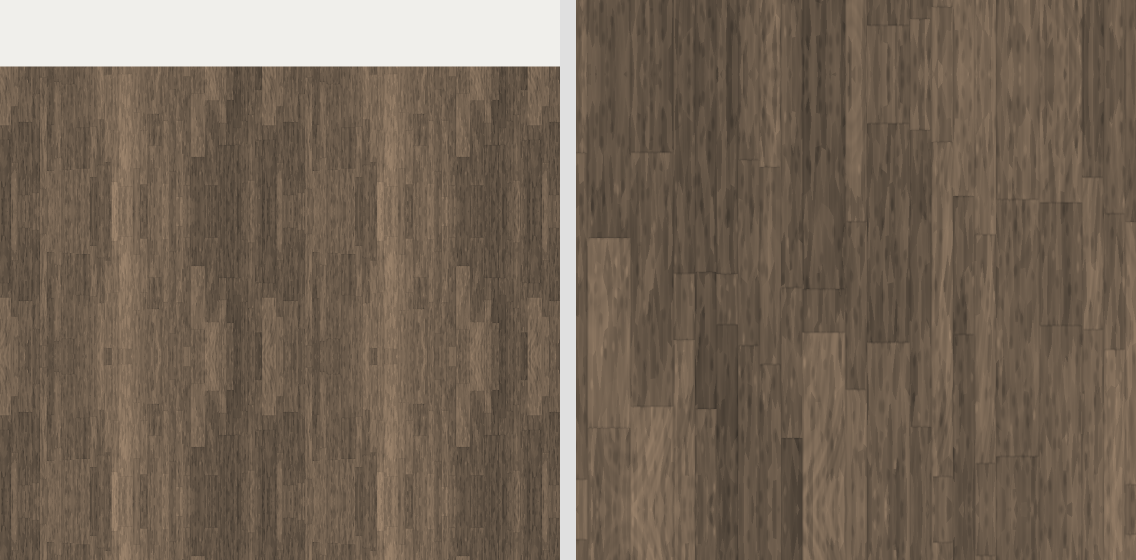
Left: the whole. Right: its middle third, enlarged.
Give the GLSL for this texture, as a Shadertoy shader.

```glsl
// Dark walnut strip flooring below a plain off-white band. The tile repeats sideways
// and is mirrored lengthwise; hashed cuts split each strip into planks, with
// stretched cellular noise for the fibres and layered sines for the growth rings.

#define TILE_WIDTH 0.474
#define TILE_HEIGHT 0.518
#define TILE_ORIGIN vec2(0.0326, 0.6224)
#define STRIPS 37.0
#define WOOD_TOP 0.8815
#define JOINT_WIDTH 0.0012
#define PAIRED_SHARE 0.3
#define BAND_COLOR vec3(0.942, 0.938, 0.922)
#define DARK_WOOD vec3(0.300, 0.258, 0.215)
#define LIGHT_WOOD vec3(0.620, 0.523, 0.428)
#define SAMPLES 2

const float TAU = 6.2831853;

vec2 hash2(vec2 p) {
    vec3 q = fract(p.xyx * vec3(0.1031, 0.1030, 0.0973));
    q += dot(q, q.yzx + 33.33);
    return fract((q.xx + q.yz) * q.zy);
}

// Cellular noise: x = distance to the nearest point, y = random value of its cell
vec2 cellular(vec2 p) {
    vec2 cell = floor(p);
    vec2 nearest = vec2(9.0, 0.0);
    for (int j = -1; j <= 1; j++) {
        for (int i = -1; i <= 1; i++) {
            vec2 id = cell + vec2(i, j);
            float d = length(id + hash2(id) - p);
            if (d < nearest.x) nearest = vec2(d, hash2(id + 71.7).x);
        }
    }
    return nearest;
}

// Growth rings: arched contours, bent by slow sines
float growthRings(float across, float along, vec2 random) {
    float offset = across - mix(-0.4, 1.4, random.x);
    float bend = 0.5 * sin(along * 31.0 + random.y * TAU)
               + 0.25 * sin(along * 73.0 + across * 3.0 + random.x * TAU);
    float phase = 2.4 * offset * offset + along * mix(12.0, 34.0, random.y) + bend;
    return 0.7 * sin(TAU * phase) + 0.3 * sin(TAU * 2.3 * phase + 1.0);
}

vec3 wood(vec2 p) {
    // Position in the tile, mirrored lengthwise
    float x = mod(p.x - TILE_ORIGIN.x, TILE_WIDTH);
    float halfHeight = 0.5 * TILE_HEIGHT;
    float along = abs(mod(p.y - TILE_ORIGIN.y + halfHeight, TILE_HEIGHT) - halfHeight);

    // Strip; some neighbours join into one of double width
    float column = x / TILE_WIDTH * STRIPS;
    float strip = floor(column);
    float pairStart = 2.0 * floor(strip / 2.0);
    float span = 1.0;
    if (hash2(vec2(pairStart, 5.0)).x < PAIRED_SHARE && pairStart + 2.0 < STRIPS) {
        strip = pairStart;
        span = 2.0;
    }
    float across = (column - strip) / span;

    // Plank within the strip
    vec2 stripRandom = hash2(vec2(strip, 17.0));
    vec2 cuts = halfHeight * (vec2(0.1, 0.55) + 0.4 * hash2(vec2(strip, 43.0)));
    float segment = step(cuts.x, along) + step(cuts.y, along);
    vec2 plank = vec2(strip, segment);
    vec2 random = hash2(plank * vec2(3.0, 11.0) + 101.0);
    vec2 figure = hash2(plank * vec2(5.0, 13.0) + 211.0);

    // Plank tone: slow drift over the tile, strip, plank, and a few pale ones
    float tone = 0.39 - 0.09 * cos(TAU * (x / TILE_WIDTH + 0.05));
    tone += 0.2 * (stripRandom.x - 0.5) + 0.3 * (random.x - 0.5);
    tone += 0.22 * smoothstep(0.9, 0.93, random.y);

    // Growth rings show most on paler planks
    float ringDepth = 0.07 * smoothstep(0.2, 0.6, tone) * (0.4 + figure.y);
    tone += ringDepth * growthRings(across, along, figure);

    // Fibres, broad streaks and open pores
    vec2 seed = plank * vec2(17.0, 59.0);
    vec2 fine = cellular(vec2(x * 400.0, along * 42.0) + seed);
    vec2 broad = cellular(vec2(x * 190.0, along * 11.0) + seed + 300.0);
    vec2 pore = cellular(vec2(x * 330.0, along * 85.0) + seed + 600.0);
    tone += 0.30 * (fine.y - 0.5) + 0.13 * (fine.x - 0.45);
    tone += 0.13 * (broad.y - 0.5) + 0.12 * (broad.x - 0.45);
    tone -= 0.16 * step(0.7, pore.y) * (1.0 - smoothstep(0.15, 0.5, pore.x));
    tone += 0.22 * step(pore.y, 0.04) * (1.0 - smoothstep(0.1, 0.4, pore.x));

    // Joints along the sides and at the plank ends
    float side = min(across, 1.0 - across) * span * TILE_WIDTH / STRIPS;
    float end = min(abs(along - cuts.x), abs(along - cuts.y));
    tone -= 0.13 * (1.0 - smoothstep(0.0, JOINT_WIDTH, min(side, end)));

    return mix(DARK_WOOD, LIGHT_WOOD, clamp(tone, -0.3, 1.15));
}

void mainImage(out vec4 fragColor, in vec2 fragCoord) {
    // Average a small grid of samples to smooth every edge
    vec3 color = vec3(0.0);
    for (int j = 0; j < SAMPLES; j++) {
        for (int i = 0; i < SAMPLES; i++) {
            vec2 shift = (vec2(i, j) + 0.5) / float(SAMPLES) - 0.5;
            vec2 p = (fragCoord + shift) / iResolution.y;
            color += p.y > WOOD_TOP ? BAND_COLOR : wood(p);
        }
    }
    fragColor = vec4(color / float(SAMPLES * SAMPLES), 1.0);
}
```
